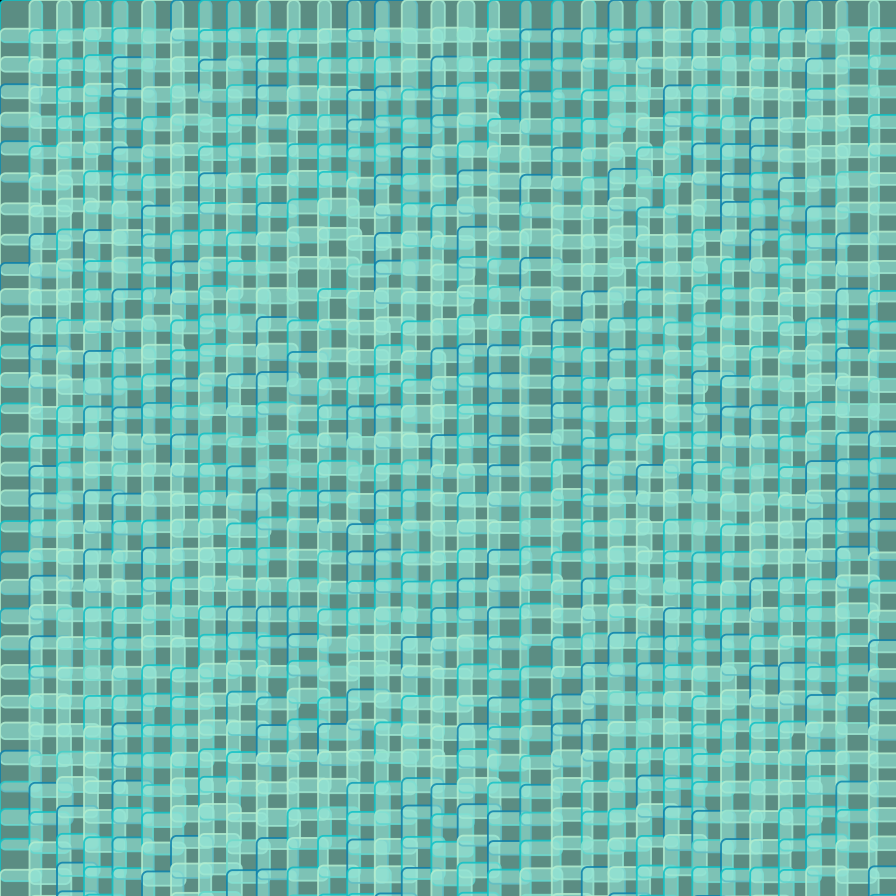
This pattern is drawn by a WebGL 1 fragment shader. Its source:

```glsl
precision highp float;

uniform vec2 u_resolution;

const float CELLS = 31.0;
const float FILL_ALPHA = 0.62;
const float STROKE_ALPHA = 0.85;
const float STROKE_HALF_WIDTH = 0.032;
const float CORNER_RADIUS = 0.2;

const vec3 BACKDROP = vec3(0.0);
const vec3 FILL = vec3(0.575, 0.89, 0.83);
const vec3 PALE = vec3(0.70, 0.93, 0.81);
const vec3 CYAN = vec3(0.06, 0.76, 0.78);
const vec3 BLUE = vec3(0.04, 0.50, 0.67);

float hash(vec2 p) {
  return fract(sin(dot(p, vec2(127.1, 311.7))) * 43758.5453);
}

// Slow wander along a line of tiles, in -1..1.
float wander(float index, float seed) {
  float t = index / 4.0;
  float a = hash(vec2(floor(t), seed));
  float b = hash(vec2(floor(t) + 1.0, seed));
  return mix(a, b, smoothstep(0.0, 1.0, fract(t))) * 2.0 - 1.0;
}

// Spacing error that starts at zero on the first tile.
float drift(float index, float seed) {
  float jitter = hash(vec2(index, seed + 57.3)) - 0.5;
  return min(index / 3.0, 1.0) * (0.15 * wander(index, seed) + 0.09 * jitter);
}

float roundedBox(vec2 p, vec2 halfSize, float radius) {
  vec2 q = abs(p) - halfSize + radius;
  return length(max(q, 0.0)) + min(max(q.x, q.y), 0.0) - radius;
}

float coverage(float dist, float pixel) {
  return clamp(0.5 - dist / pixel, 0.0, 1.0);
}

vec3 strokeColor(float pick) {
  vec3 color = mix(PALE, CYAN, smoothstep(0.38, 0.56, pick));
  return mix(color, BLUE, smoothstep(0.74, 0.88, pick));
}

// Lays one translucent, outlined tile over the colour below it.
vec3 paintTile(vec3 below, vec2 p, vec2 id, float pixel) {
  vec2 corner = id + vec2(drift(id.x, 5.0), drift(id.y, id.x + 11.0));
  vec2 size = 1.39 + 0.12 * vec2(hash(id + 3.7), hash(id + 8.2));
  float dist = roundedBox(p - corner - 0.5 * size, 0.5 * size, CORNER_RADIUS);
  float line = coverage(abs(dist) - STROKE_HALF_WIDTH, pixel);
  vec3 color = mix(below, FILL, FILL_ALPHA * coverage(dist, pixel));
  return mix(color, strokeColor(hash(id + 21.4)), STROKE_ALPHA * line);
}

void main() {
  // Cell units, with rows counted downward from the top.
  vec2 uv = gl_FragCoord.xy / u_resolution;
  vec2 p = vec2(uv.x, 1.0 - uv.y) * CELLS;
  float pixel = CELLS / min(u_resolution.x, u_resolution.y);
  vec2 cell = floor(p);

  // Columns stack left to right, tiles in a column top to bottom.
  vec3 color = BACKDROP;
  for (int i = -1; i <= 1; i++) {
    for (int j = -1; j <= 1; j++) {
      vec2 id = cell + vec2(float(i), float(j));
      if (min(id.x, id.y) >= 0.0) {
        color = paintTile(color, p, id, pixel);
      }
    }
  }
  gl_FragColor = vec4(color, 1.0);
}
```
